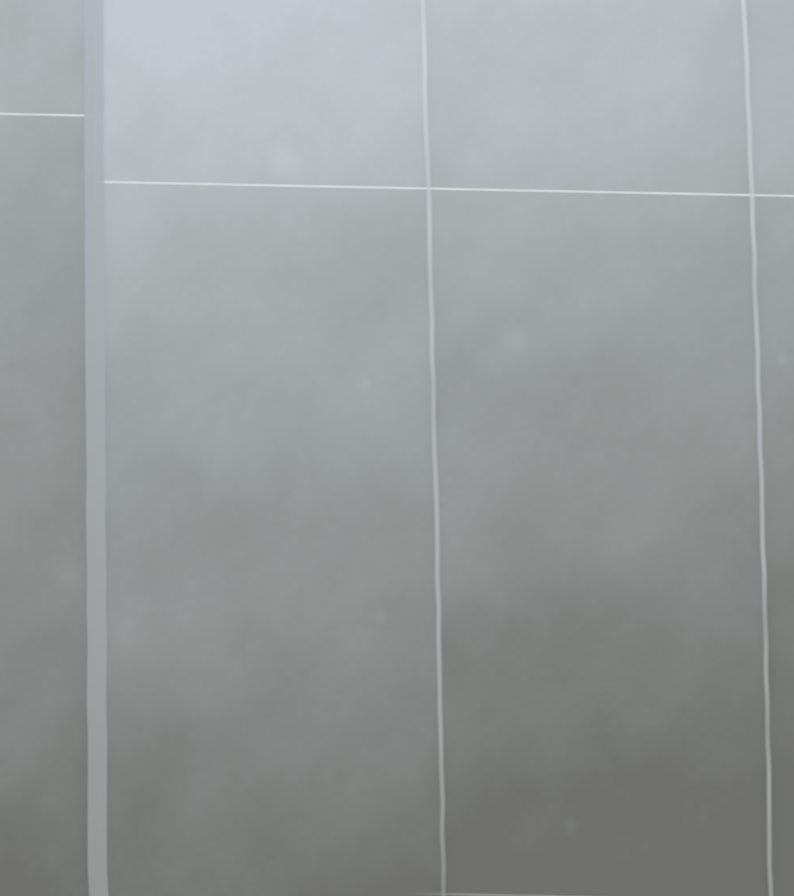
Write a WebGL 1 fragment shader that draws this texture.

```glsl
precision highp float;
// Grey stone wall tiles with one broad and two thin leaning joints, lit from the upper left.
uniform vec2 u_resolution;

// Stone and grout colours, from the shaded foot to the lit top
const vec3 STONE_DARK = vec3(0.465, 0.472, 0.462);
const vec3 STONE_MID = vec3(0.600, 0.620, 0.620);
const vec3 STONE_LIGHT = vec3(0.740, 0.760, 0.785);
const vec3 BROAD_LOW = vec3(0.590, 0.600, 0.595);
const vec3 BROAD_HIGH = vec3(0.690, 0.718, 0.750);
const vec3 THIN_LOW = vec3(0.620, 0.635, 0.630);
const vec3 THIN_HIGH = vec3(0.820, 0.840, 0.865);
const vec3 ROW_GROUT = vec3(0.870, 0.885, 0.890);

// Upright joints: first position, pitch and unevenness, as (foot, top)
const vec2 JOINT_START = vec2(0.1235, 0.1176);
const vec2 JOINT_PITCH = vec2(0.4235, 0.4096);
const vec2 JOINT_DRIFT = vec2(0.0118, 0.0052);
const float JOINT_BOW = 0.004;
const float JOINT_WAVER = 0.0016;
const float BROAD_HALF = 0.0122;
const float THIN_HALF = 0.0028;
const float THIN_SOFT = 0.0024;
const float THIN_COVER = 0.72;

// Level joints
const float ROW_LEFT = 0.873;
const float ROW_RIGHT = 0.7993;
const float ROW_SLOPE = -0.018;
const float ROW_PITCH = 0.787;
const float ROW_HALF = 0.0013;

// Light and wear
const float LIGHT_FOOT = -0.09;
const float LIGHT_RISE = 1.13;
const float LIGHT_TILT = -0.22;
const float LEFT_SHADE = 0.36;
const float CLOUDS = 0.24;
const float STREAKS = 0.13;
const float GRAIN = 0.025;
const float SCUFF = 0.09;
const float SCUFF_CELLS = 4.0;
const float SCUFF_CHANCE = 0.3;

float hash(vec2 p) {
  vec3 q = fract(vec3(p.xyx) * 0.1031);
  q += dot(q, q.yzx + 33.33);
  return fract((q.x + q.y) * q.z);
}

float noise(vec2 p) {
  vec2 i = floor(p), f = fract(p);
  f = f * f * (3.0 - 2.0 * f);
  return mix(mix(hash(i), hash(i + vec2(1.0, 0.0)), f.x),
             mix(hash(i + vec2(0.0, 1.0)), hash(i + 1.0), f.x), f.y);
}

float fbm(vec2 p) {
  float sum = 0.0, amp = 0.5;
  for (int i = 0; i < 5; i++) {
    sum += amp * noise(p);
    p = mat2(1.6, 1.2, -1.2, 1.6) * p + 7.3;
    amp *= 0.5;
  }
  return sum;
}

float band(float d, float halfWidth, float soft) {
  return 1.0 - smoothstep(halfWidth - soft, halfWidth + soft, abs(d));
}

float jointX(float k, float y) {
  vec2 ends = JOINT_START + k * JOINT_PITCH + k * (2.0 - k) * JOINT_DRIFT;
  return mix(ends.x, ends.y, y) + JOINT_BOW * k * 2.0 * y * (1.0 - y);
}

vec3 stone(float light) {
  light = clamp(light, -0.1, 1.1);
  return light < 0.5 ? mix(STONE_DARK, STONE_MID, light * 2.0)
                     : mix(STONE_MID, STONE_LIGHT, light * 2.0 - 1.0);
}

// Small pale marks, one at most per jittered cell
float scuffs(vec2 p) {
  vec2 cell = floor(p * SCUFF_CELLS), f = fract(p * SCUFF_CELLS);
  vec2 centre = 0.25 + 0.5 * vec2(hash(cell + 3.1), hash(cell + 8.7));
  float size = mix(0.025, 0.06, hash(cell + 5.5));
  float present = step(hash(cell + 1.9), SCUFF_CHANCE);
  return present * exp(-dot(f - centre, f - centre) / (size * size));
}

void main() {
  vec2 uv = gl_FragCoord.xy / u_resolution;
  vec2 p = vec2(uv.x * u_resolution.x / u_resolution.y, uv.y);
  vec2 px = 1.0 / u_resolution;

  // Which tile this is
  float left = 1.0 - step(jointX(0.0, uv.y), uv.x);
  float column = step(jointX(1.0, uv.y), uv.x) + step(jointX(2.0, uv.y), uv.x);
  float rowY = mix(ROW_RIGHT, ROW_LEFT, left) + ROW_SLOPE * uv.x;
  float upper = step(rowY, uv.y);

  // Stone: falling light, broad clouds, slanted streaks and fine grain
  float light = LIGHT_FOOT + LIGHT_RISE * uv.y + LIGHT_TILT * (uv.x - 0.45);
  light += 0.04 * upper - 0.02 * column - LEFT_SHADE * left * (0.2 + 0.8 * uv.y);
  vec2 slant = vec2(p.x + p.y, 0.6 * (p.y - p.x)) + column * 5.0;
  light += CLOUDS * (fbm(p * 7.0 + column * 9.0) - 0.48);
  light += STREAKS * (fbm(slant * vec2(9.0, 22.0)) - 0.48);
  light += GRAIN * (noise(p * 140.0) - 0.5) + SCUFF * scuffs(p);
  vec3 color = stone(light);

  // Level joints, the lowest one faint and only to the right
  for (int i = 0; i < 2; i++) {
    float k = float(i);
    float line = band(uv.y - rowY + k * ROW_PITCH, ROW_HALF, px.y);
    float fade = mix(0.9, 0.3 * smoothstep(0.5, 0.6, uv.x), k);
    color = mix(color, ROW_GROUT, line * fade * (0.75 + 0.25 * noise(p * 60.0)));
  }

  // Upright joints with wavering edges and a soft shadow alongside
  for (int i = 0; i < 3; i++) {
    float k = float(i), broad = 1.0 - step(0.5, k);
    float waver = JOINT_WAVER * (noise(vec2(k * 9.0, uv.y * 28.0)) - 0.5);
    float d = uv.x - jointX(k, uv.y) + waver;
    float halfWidth = mix(THIN_HALF, BROAD_HALF, broad);
    float soft = max(px.x, mix(THIN_SOFT, 0.002, broad));
    float worn = THIN_COVER * (0.75 + 0.5 * noise(vec2(k * 5.0, uv.y * 16.0)));
    vec3 grout = mix(mix(THIN_LOW, THIN_HIGH, uv.y), mix(BROAD_LOW, BROAD_HIGH, uv.y), broad);
    color -= 0.018 * exp(-max(abs(d) - halfWidth, 0.0) / 0.006);
    color = mix(color, grout, band(d, halfWidth, soft) * mix(worn, 0.95, broad));
  }

  gl_FragColor = vec4(color, 1.0);
}
```
